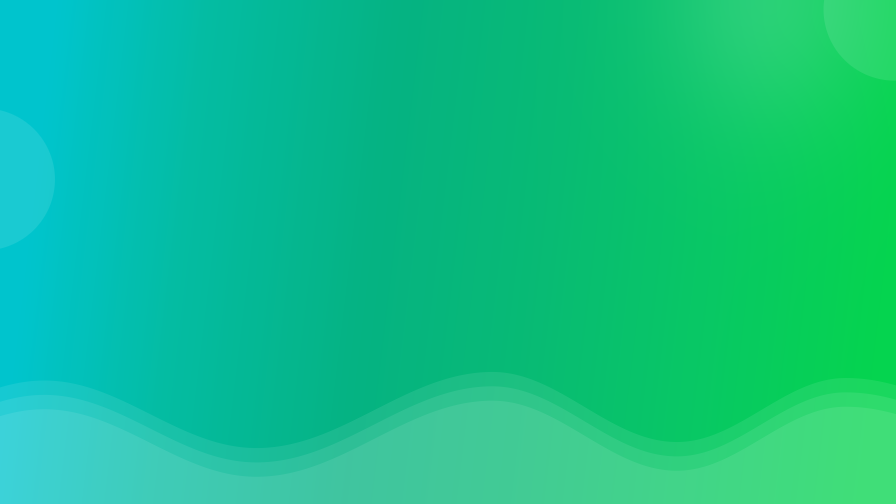
This background is drawn by a Shadertoy shader. Its source:

```glsl
// Teal to green ramp; each stop holds a colour and its position
vec3 ramp(float s) {
    vec4 stops[6] = vec4[6](
        vec4(0.00, 0.770, 0.805, 0.05), vec4(0.015, 0.738, 0.64, 0.35),
        vec4(0.02, 0.700, 0.510, 0.74), vec4(0.03, 0.732, 0.455, 1.08),
        vec4(0.03, 0.785, 0.390, 1.43), vec4(0.02, 0.830, 0.310, 1.76));
    vec3 colour = stops[0].rgb;
    for (int i = 1; i < 6; i++) {
        float t = clamp((s - stops[i - 1].w) / (stops[i].w - stops[i - 1].w), 0.0, 1.0);
        colour = mix(colour, stops[i].rgb, t);
    }
    return colour;
}

// Height of the wave, eased between alternating troughs and crests
float waveHeight(float x) {
    vec2 knots[7] = vec2[7](
        vec2(-0.336, 0.111), vec2(0.088, 0.245), vec2(0.509, 0.111),
        vec2(0.977, 0.262), vec2(1.343, 0.123), vec2(1.678, 0.250), vec2(2.130, 0.123));
    float height = knots[0].y;
    for (int i = 1; i < 7; i++) {
        float t = clamp((x - knots[i - 1].x) / (knots[i].x - knots[i - 1].x), 0.0, 1.0);
        height = mix(height, knots[i].y, 0.5 - 0.5 * cos(3.14159 * t));
    }
    return height;
}

// Antialiased coverage of a signed distance
float coverage(float d) {
    return clamp(0.5 - d * iResolution.y, 0.0, 1.0);
}

void mainImage(out vec4 fragColor, in vec2 fragCoord) {
    vec2 p = fragCoord / iResolution.y;
    const vec3 white = vec3(1.0);

    // Slightly tilted backdrop with soft bands
    float s = p.x - 0.12 * (p.y - 0.5);
    vec3 colour = ramp(s + 0.004 * sin(56.0 * s));

    // Pale glow near the upper right
    float glow = length((p - vec2(1.53, 1.0)) / vec2(0.22, 0.25));
    colour = mix(colour, white, 0.14 * exp(-glow * glow));

    // Translucent discs on the side edges
    float discs = min(length(p - vec2(-0.032, 0.644)), length(p - vec2(1.775, 0.981))) - 0.141;
    colour = mix(colour, white, 0.1 * coverage(discs));

    // Three stacked translucent waves
    float wave = waveHeight(p.x);
    for (int i = 0; i < 3; i++) {
        float d = p.y - wave + 0.0285 * float(i);
        colour = mix(colour, white, 0.085 * coverage(d));
    }

    fragColor = vec4(colour, 1.0);
}
```
